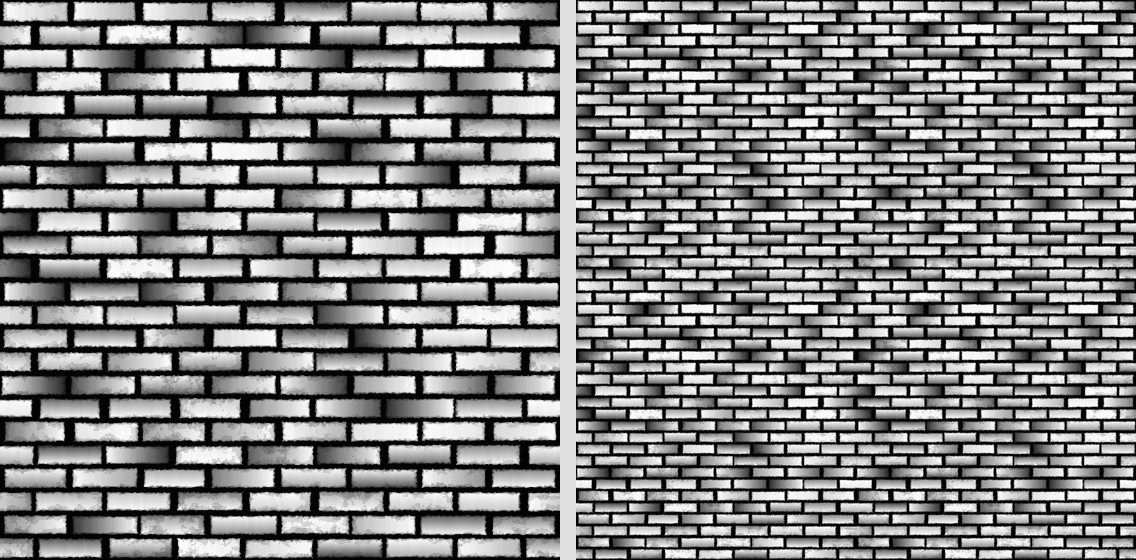
Left: one tile. Right: repeated 2 by 2.
A three.js fragment shader for this texture map:

```glsl
// Running-bond wall of worn bricks: pale blocks with grey gradients in black mortar.
// Each brick is a jittered box distance with ragged edges; id-seeded hashes pick its
// size, gradient direction and depth, and layered noise chips grey flakes off its rim.
#define COLUMNS 8.0
#define ROWS 24.0
#define ASPECT 3.0      // cell width over cell height
#define MORTAR 0.01
#define LIGHT 0.985
#define DEPTH 0.88      // darkest gradient drop
#define RAGGED 0.06     // edge roughness, in row heights
#define WEAR 1.0        // reach of the flakes
#define FLAKE 0.14      // darkening by one flake layer
#define SOFT 0.04       // edge smoothing, in row heights

varying vec2 vUv;

float hash(vec2 p) {
  return fract(sin(dot(p, vec2(127.1, 311.7))) * 43758.5453);
}

float noise(vec2 p) {
  vec2 i = floor(p), f = fract(p);
  f = f * f * (3.0 - 2.0 * f);
  return mix(mix(hash(i), hash(i + vec2(1.0, 0.0)), f.x),
             mix(hash(i + vec2(0.0, 1.0)), hash(i + 1.0), f.x), f.y);
}

float roughNoise(vec2 p) {
  return 0.5 * noise(p * 2.3) + 0.3 * noise(p * 6.1) + 0.2 * noise(p * 15.0);
}

// One random value per brick and channel
float brickRandom(vec2 id, float channel) {
  return hash(id + vec2(channel * 13.0, channel * 29.0));
}

void main() {
  // Cell lookup: even rows shift by half a brick, ids wrap across the border
  float row = min(floor(vUv.y * ROWS), ROWS - 1.0);
  float x = vUv.x * COLUMNS + 0.5 * (1.0 - mod(row, 2.0));
  vec2 id = vec2(mod(floor(x), COLUMNS), row);
  vec2 p = vec2(fract(x) * ASPECT, vUv.y * ROWS - row);
  vec2 seeded = p + id * vec2(37.0, 17.0);

  // Brick box with uneven insets
  vec2 low = vec2(mix(0.03, 0.22, brickRandom(id, 1.0)),
                  mix(0.08, 0.14, brickRandom(id, 2.0)));
  vec2 high = vec2(ASPECT - mix(0.06, 0.25, brickRandom(id, 3.0)),
                   1.0 - mix(0.08, 0.14, brickRandom(id, 4.0)));
  vec2 inside = min(p - low, high - p);
  float depth = min(inside.x, inside.y);
  depth += RAGGED * (noise(seeded * 11.0) - 0.5);
  depth += 0.5 * RAGGED * (noise(seeded * 2.0 + 5.0) - 0.5);

  // Linear gradient, along or across the brick, either way round
  vec2 t = clamp((p - low) / (high - low), 0.0, 1.0);
  bool along = brickRandom(id, 5.0) < 0.5;
  float ramp = along ? t.x : t.y;
  if (brickRandom(id, 6.0) < 0.5) ramp = 1.0 - ramp;
  float drop = DEPTH * brickRandom(id, 7.0) * (along ? 1.0 : 0.85);
  float tone = LIGHT - drop * ramp;
  tone += 0.025 * (noise(vec2(seeded.x * 7.0, id.y)) - 0.5);

  // Flakes: irregular translucent patches growing in from the rim
  float wear = WEAR * mix(0.25, 1.3, brickRandom(id, 8.0));
  for (int i = 0; i < 2; i++) {
    float layer = float(i);
    float reach = wear * (roughNoise(seeded + layer * 3.7) - 0.43);
    float patchMask = smoothstep(-SOFT, SOFT, reach - depth);
    tone *= 1.0 - FLAKE * patchMask;
  }

  // Shaded rim, then mortar
  tone *= mix(0.78, 1.0, smoothstep(0.0, 0.09, depth));
  float brick = smoothstep(-SOFT, SOFT, depth);
  gl_FragColor = vec4(vec3(mix(MORTAR, clamp(tone, 0.0, 1.0), brick)), 1.0);
}
```
